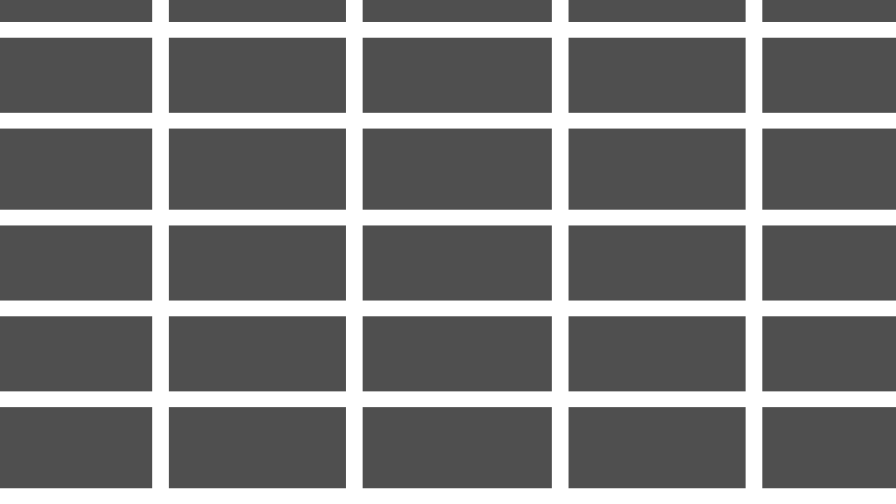
A Shadertoy shader for this pattern:

```glsl
// Lengths are in canvas heights
const vec3 TILE_COLOR = vec3(0.31);
const vec3 LINE_COLOR = vec3(1.0);
const vec2 LINE_WIDTH = vec2(0.0331, 0.03125);
const vec2 FIRST_LINE = vec2(0.3185, 0.0156);
const vec2 SNAP_STEP = vec2(0.02403, 0.012015);
const vec2 STEPS_PER_TILE = vec2(16.3333, 15.4);
const vec2 SNAP_PHASE = vec2(0.4, 0.7);

// Centre of the nearest column and row line; snapping makes tile sizes uneven
vec2 nearestLine(vec2 p) {
    vec2 index = round((p - FIRST_LINE) / (SNAP_STEP * STEPS_PER_TILE));
    return FIRST_LINE + SNAP_STEP * floor(index * STEPS_PER_TILE + SNAP_PHASE);
}

void mainImage(out vec4 fragColor, in vec2 fragCoord) {
    vec2 p = fragCoord / iResolution.y;

    // Signed distance to the edges of the lines, in both directions
    vec2 edge = abs(p - nearestLine(p)) - 0.5 * LINE_WIDTH;

    // One-pixel box coverage
    vec2 coverage = clamp(0.5 - edge * iResolution.y, 0.0, 1.0);
    float line = 1.0 - (1.0 - coverage.x) * (1.0 - coverage.y);

    fragColor = vec4(mix(TILE_COLOR, LINE_COLOR, line), 1.0);
}
```
